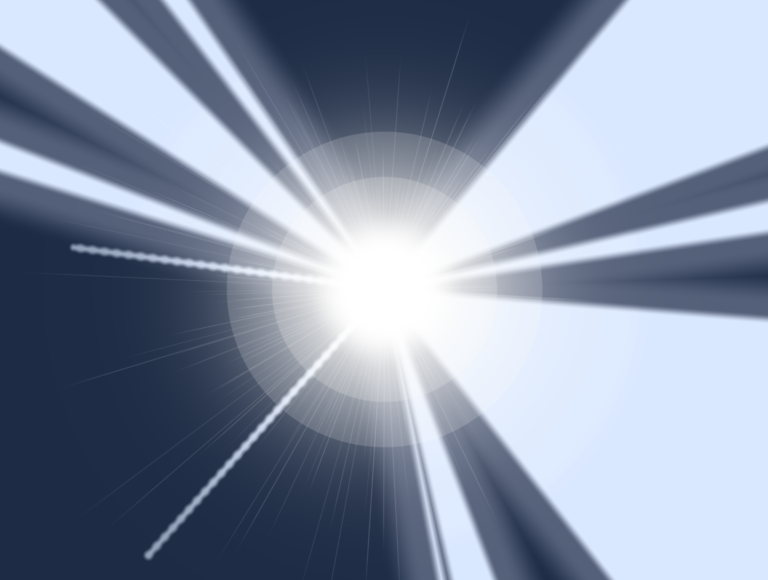
Reproduce this background procedurally as a WebGL 1 fragment shader.

```glsl
precision highp float;

uniform vec2 u_resolution;

#define CENTER vec2(0.001, 0.001)
#define NIGHT vec3(0.115, 0.17, 0.27)
#define HAZE vec3(0.33, 0.375, 0.475)
#define BEAM vec3(0.855, 0.91, 1.0)
#define GLOW vec3(1.0, 0.995, 0.985)
#define GLOW_RADIUS 0.22
#define CORE_RADIUS 0.10
#define INNER_DISC 0.194
#define OUTER_DISC 0.272
#define EDGE_SOFT 0.009
#define STREAK_CELLS 110.0
#define STREAK_ALPHA 0.17

const float PI = 3.14159265;

float hash(float n) {
  return fract(sin(n * 12.9898) * 43758.5453);
}

float wrapAngle(float a) {
  return mod(a + PI, 2.0 * PI) - PI;
}

// 1 inside the limit, 0 outside, with a soft border
float inside(float d, float limit, float soft) {
  return 1.0 - smoothstep(limit - soft, limit + soft, d);
}

// Signed distance to a wedge from the centre, angles in degrees
float wedge(float r, float angle, float fromDeg, float toDeg) {
  float middle = radians(0.5 * (fromDeg + toDeg));
  float halfSpan = radians(0.5 * (toDeg - fromDeg));
  float away = abs(wrapAngle(angle - middle)) - halfSpan;
  return r * sin(clamp(away, -0.5 * PI, 0.5 * PI));
}

// Narrow ray of fixed length with a slightly beaded outline
float beadedRay(vec2 p, float deg, float reach) {
  vec2 dir = vec2(cos(radians(deg)), sin(radians(deg)));
  float along = clamp(dot(p, dir), 0.0, reach);
  float width = 0.0055 + 0.0009 * sin(along * 300.0);
  float fade = mix(1.0, 0.62, smoothstep(0.15, reach, along));
  return fade * inside(length(p - dir * along), width, 0.005);
}

// Hairlines with one random angle and length in each angular cell
float streaks(float r, float angle, float cells, float seed, float pixel) {
  float turn = fract(angle / (2.0 * PI)) * cells;
  float id = floor(turn);
  float lineTurn = id + 0.15 + 0.7 * hash(id + seed);
  float d = r * abs(sin((turn - lineTurn) * 2.0 * PI / cells));
  float pick = hash(id * 1.7 + seed + 31.0);
  float reach = mix(0.2, 0.52, pick * pick);
  reach *= 1.0 + 0.4 * max(cos(angle - radians(207.0)), 0.0);
  float tail = 1.0 - smoothstep(reach * 0.8, reach, r);
  float strength = 0.3 + 0.7 * hash(id * 2.3 + seed + 57.0);
  return strength * tail * inside(d, 0.0008, max(pixel, 0.001));
}

void main() {
  vec2 p = (gl_FragCoord.xy - 0.5 * u_resolution) / u_resolution.y - CENTER;
  float pixel = 1.0 / u_resolution.y;
  float r = length(p);
  float angle = atan(p.y, p.x + 1e-5);

  // Wide and narrow beams
  float d = wedge(r, angle, 20.5, 50.0);
  d = min(d, wedge(r, angle, 8.5, 12.9));
  d = min(d, wedge(r, angle, -52.0, -4.5));
  d = min(d, wedge(r, angle, -77.0, -69.3));
  d = min(d, wedge(r, angle, -79.4, -78.4));
  d = min(d, wedge(r, angle, 159.0, 162.9));
  d = min(d, wedge(r, angle, 134.7, 147.7));
  d = min(d, wedge(r, angle, 124.1, 127.4));
  float beam = inside(d, 0.001, EDGE_SOFT);

  // Dark sky with haze beside the beams
  vec3 color = mix(NIGHT, HAZE, 1.0 - smoothstep(0.025, 0.09, d));
  color = mix(color, BEAM, beam);

  // Two short rays on the left
  float ray = max(beadedRay(p, 172.3, 0.541), beadedRay(p, 228.4, 0.613));
  color = mix(color, BEAM, ray);

  // Fine radial streaks
  float hair = streaks(r, angle, STREAK_CELLS, 3.0, pixel);
  hair = max(hair, streaks(r, angle, STREAK_CELLS * 0.6 + 1.0, 19.0, pixel));
  color = mix(color, GLOW, STREAK_ALPHA * hair * (1.0 - 0.6 * beam));

  // Central glow, flat discs and white core
  float spread = r / GLOW_RADIUS;
  color = mix(color, GLOW, exp(-spread * spread));
  color = mix(color, GLOW, 0.16 * inside(r, OUTER_DISC, pixel));
  color = mix(color, GLOW, 0.18 * inside(r, INNER_DISC, pixel));
  color = mix(color, GLOW, 0.10 * beam * inside(r, 0.44, 0.01));
  color = mix(color, vec3(1.0), inside(r, CORE_RADIUS, 0.04));

  gl_FragColor = vec4(color, 1.0);
}
```
